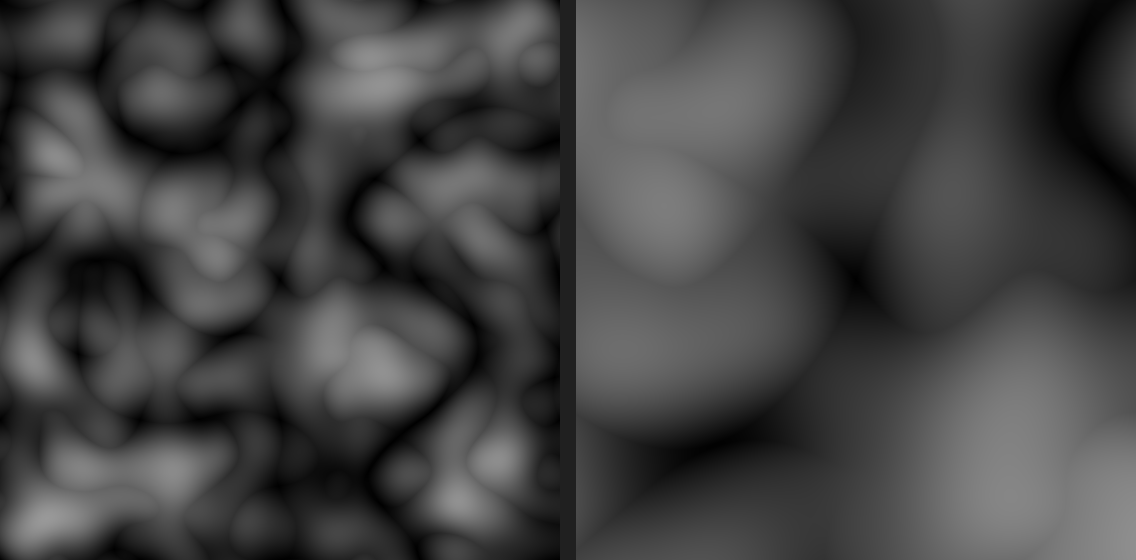
Left: the whole. Right: its middle third, enlarged.
Reproduce this texture procedurally as a Shadertoy shader.

```glsl
// Smoky grey turbulence: soft bright blobs parted by dark, creased valleys.
// Two octaves of gradient noise are folded with abs() and summed, so the
// zero crossings of each octave become the dark creases.

const float BASE_CELLS = 4.0;   // lattice cells across the canvas
const int OCTAVES = 2;
const float GAIN = 0.5;         // amplitude ratio between octaves
const float BRIGHTNESS = 1.0;

// Sine hash: a random gradient with components in -1..1
vec2 randomGradient(vec2 cell) {
    vec2 seed = vec2(dot(cell, vec2(127.1, 311.7)),
                     dot(cell, vec2(269.5, 183.3)));
    return 2.0 * fract(sin(seed) * 43758.5453) - 1.0;
}

// Height of one lattice corner's gradient plane at the local position
float cornerRamp(vec2 cell, vec2 local, vec2 corner) {
    return dot(randomGradient(cell + corner), local - corner);
}

float gradientNoise(vec2 p) {
    vec2 cell = floor(p);
    vec2 local = fract(p);
    vec2 fade = local * local * local * (local * (local * 6.0 - 15.0) + 10.0);
    float lower = mix(cornerRamp(cell, local, vec2(0.0, 0.0)),
                      cornerRamp(cell, local, vec2(1.0, 0.0)), fade.x);
    float upper = mix(cornerRamp(cell, local, vec2(0.0, 1.0)),
                      cornerRamp(cell, local, vec2(1.0, 1.0)), fade.x);
    return mix(lower, upper, fade.y);
}

// Sum of folded octaves, each twice as fine as the one before
float turbulence(vec2 p, float gain) {
    float total = 0.0;
    float amplitude = 1.0;
    for (int i = 0; i < OCTAVES; i++) {
        total += amplitude * abs(gradientNoise(p));
        p *= 2.0;
        amplitude *= gain;
    }
    return total;
}

void mainImage(out vec4 fragColor, in vec2 fragCoord) {
    vec2 uv = fragCoord / iResolution.y;
    float grey = BRIGHTNESS * turbulence(uv * BASE_CELLS, GAIN);
    fragColor = vec4(vec3(clamp(grey, 0.0, 1.0)), 1.0);
}
```
